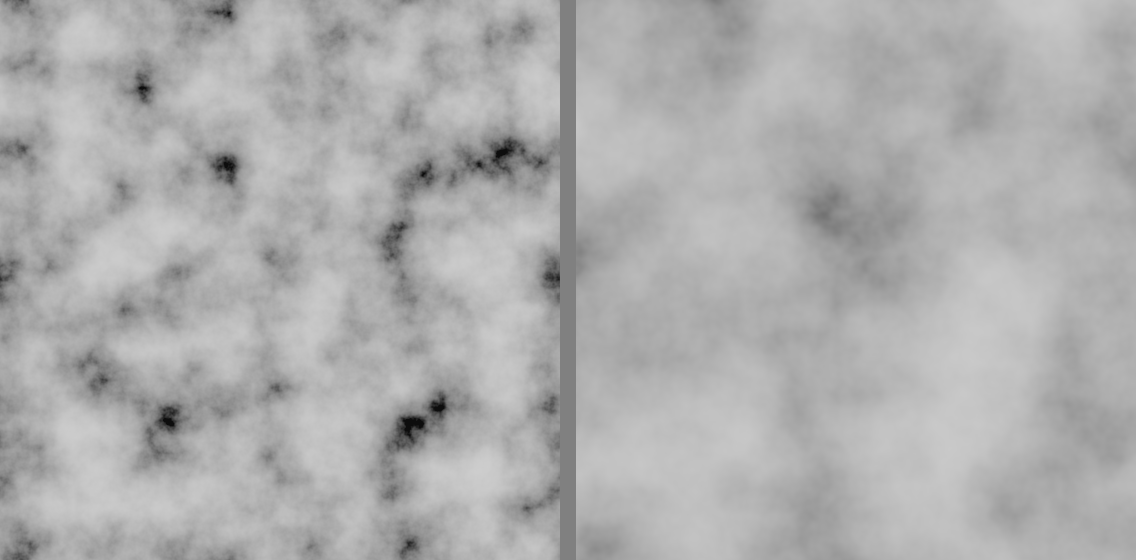
Left: the whole. Right: its middle third, enlarged.
Give the GLSL for this texture, as a WebGL 1 fragment shader.

```glsl
precision highp float;

uniform vec2 u_resolution;

const int OCTAVES = 6;
const float BASE_CELLS = 7.0;      // whole cells per tile in the coarsest octave
const float GAIN = 0.54;           // amplitude ratio between octaves
const float NOISE_DEVIATION = 0.2157; // standard deviation of one octave

const float MID_GRAY = 0.693;
const float SOFT_CONTRAST = 0.055; // gentle variation of the pale clouds
const float LIGHT_ROLLOFF = 0.12;  // flattens the brightest areas
const float DARK_DEPTH = 0.0043;   // strength of the dark cores
const float DARK_STEEPNESS = 1.65; // how abruptly the cores darken
const float DARKEST = 0.05;

const float TAU = 6.28319;

float hash(vec2 cell, float seed) {
  vec3 q = fract(vec3(cell.xyx + seed * 17.31) * vec3(0.1031, 0.1030, 0.0973));
  q += dot(q, q.yzx + 33.33);
  return fract((q.x + q.y) * q.z);
}

// Projection of the offset on the random gradient of a wrapped lattice corner
float cornerSlope(vec2 cell, vec2 corner, vec2 local, float cells, float seed) {
  float angle = TAU * hash(mod(cell + corner, cells), seed);
  return dot(vec2(cos(angle), sin(angle)), local - corner);
}

float tilingNoise(vec2 p, float cells, float seed) {
  vec2 cell = floor(p);
  vec2 local = fract(p);
  vec2 blend = local * local * local * (local * (local * 6.0 - 15.0) + 10.0);
  float bottom = mix(cornerSlope(cell, vec2(0.0, 0.0), local, cells, seed),
                     cornerSlope(cell, vec2(1.0, 0.0), local, cells, seed), blend.x);
  float top = mix(cornerSlope(cell, vec2(0.0, 1.0), local, cells, seed),
                  cornerSlope(cell, vec2(1.0, 1.0), local, cells, seed), blend.x);
  return mix(bottom, top, blend.y);
}

// Fractal sum scaled to unit standard deviation
float cloudField(vec2 uv) {
  float sum = 0.0;
  float power = 0.0;
  float amplitude = 1.0;
  float cells = BASE_CELLS;
  for (int i = 0; i < OCTAVES; i++) {
    float seed = float(i) + 1.0;
    vec2 shift = seed * vec2(0.37, 0.61); // keeps the lattices from lining up
    sum += amplitude * tilingNoise(uv * cells + shift, cells, seed);
    power += amplitude * amplitude;
    amplitude *= GAIN;
    cells *= 2.0;
  }
  return sum / (NOISE_DEVIATION * sqrt(power));
}

// Soft pale range with a steep fall into the dark cores
float tone(float level) {
  float light = max(level, 0.0);
  float soft = SOFT_CONTRAST * (level - LIGHT_ROLLOFF * light * light);
  float core = DARK_DEPTH * exp(-DARK_STEEPNESS * level);
  return max(MID_GRAY + soft - core, DARKEST);
}

void main() {
  vec2 uv = gl_FragCoord.xy / u_resolution;
  gl_FragColor = vec4(vec3(tone(cloudField(uv))), 1.0);
}
```
